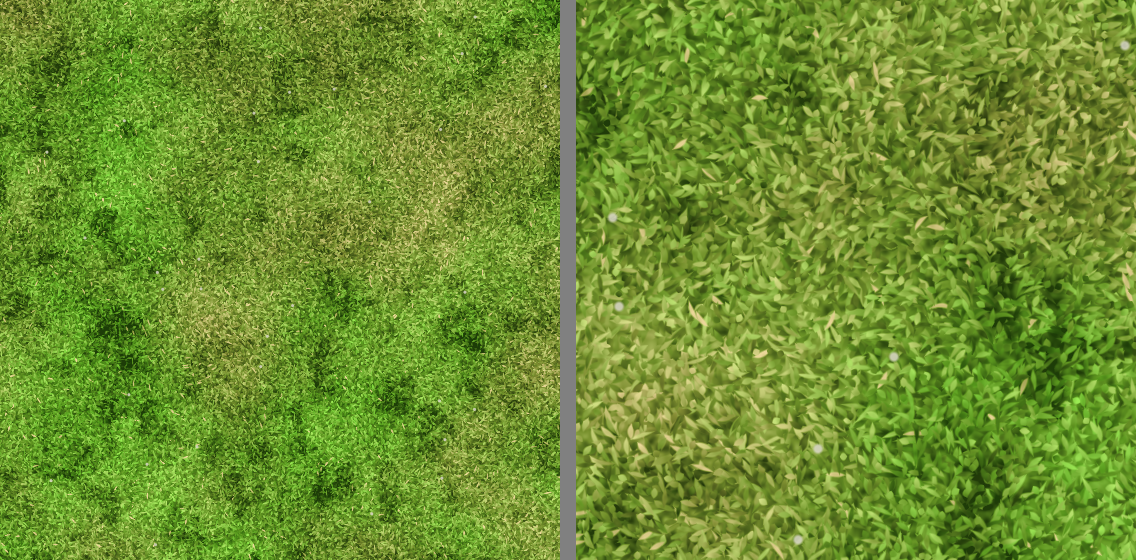
Left: the whole. Right: its middle third, enlarged.
Reproduce this texture procedurally as a three.js fragment shader.

```glsl
varying vec2 vUv;

vec4 hash4(vec2 p) {
  vec4 seed = vec4(dot(p, vec2(127.1, 311.7)), dot(p, vec2(269.5, 183.3)),
                   dot(p, vec2(419.2, 371.9)), dot(p, vec2(73.7, 157.3)));
  return fract(sin(seed) * 43758.5453);
}

float noise(vec2 p) {
  vec2 cell = floor(p);
  vec2 f = fract(p);
  f = f * f * (3.0 - 2.0 * f);
  float low = mix(hash4(cell).x, hash4(cell + vec2(1.0, 0.0)).x, f.x);
  float high = mix(hash4(cell + vec2(0.0, 1.0)).x, hash4(cell + 1.0).x, f.x);
  return mix(low, high, f.y);
}

float fbm(vec2 p) {
  float sum = 0.0;
  float weight = 0.5;
  for (int i = 0; i < 4; i++) {
    sum += weight * noise(p);
    p = mat2(1.6, 1.2, -1.2, 1.6) * p + 17.3;
    weight *= 0.5;
  }
  return sum / 0.9375;
}

// Paints one layer of scattered blades over turf = (tone, dryness)
vec2 addBlades(vec2 turf, vec2 p, float layer, float flow, float dryPatch) {
  float scale = 68.0 + 7.0 * layer;
  vec2 home = floor(p * scale + layer * 0.37);
  for (int y = -1; y <= 1; y++) {
    for (int x = -1; x <= 1; x++) {
      vec2 cell = home + vec2(float(x), float(y));
      vec4 rnd = hash4(cell + layer * 39.0);
      float size = fract(rnd.w * 31.0);
      float angle = flow + (rnd.z - 0.5) * 2.8;
      vec2 dir = vec2(cos(angle), sin(angle));
      vec2 d = p - (cell + rnd.xy - layer * 0.37) / scale;

      // Short blades are broad leaves, long ones are thin
      float along = dot(d, dir) * scale / mix(0.22, 0.75, size);
      float across = abs(dot(d, vec2(-dir.y, dir.x)));
      float width = mix(0.0021, 0.0011, size) * (1.0 - along * along);
      float mask = smoothstep(0.0009, -0.0007, across - width);

      float straw = step(0.985, fract(rnd.z * 53.0)) * step(0.5, size);
      float tone = 0.12 + 0.76 * rnd.w + 0.1 * along + 0.015 * layer;
      float dry = dryPatch + (fract(rnd.x * 23.0) - 0.5) * 0.5;
      turf = mix(turf, mix(vec2(tone, dry), vec2(0.98, 1.2), straw), mask);
    }
  }
  return turf;
}

vec3 grassColor(float tone, float dry) {
  vec3 shadow = vec3(0.13, 0.23, 0.035);
  vec3 green = vec3(0.42, 0.58, 0.145);
  vec3 sunlit = vec3(0.70, 0.84, 0.39);
  vec3 color = mix(shadow, green, clamp(tone * 2.0, 0.0, 1.0));
  color = mix(color, sunlit, clamp(tone * 2.0 - 1.0, 0.0, 1.2));
  return color * mix(vec3(0.84, 1.03, 0.80), vec3(1.16, 0.96, 1.28), dry);
}

void main() {
  vec2 p = vUv;

  // Broad patches of dry and lush turf, and the lie of the blades
  float dryPatch = clamp(0.5 + 2.0 * (fbm(p * 5.0 + 3.0) - 0.5), 0.0, 1.0);
  float flow = 5.0 * noise(p * 8.0 + 40.0);

  // Soft undergrowth, then blades from bottom to top
  vec2 turf = vec2(0.1 + 0.55 * noise(p * 230.0), dryPatch);
  for (int i = 0; i < 7; i++) {
    turf = addBlades(turf, p, float(i), flow, dryPatch);
  }

  // Uneven light, shaded clumps and fine grain
  float clump = fbm(p * 26.0 + 11.0);
  turf.x += 0.45 * (fbm(p * 9.0 + 70.0) - 0.5);
  turf.x -= 0.26 * smoothstep(0.54, 0.76, clump) * (1.2 - 0.6 * dryPatch);
  turf.x += 0.22 * (noise(p * 310.0 + 5.0) - 0.5) + 0.03;
  vec3 color = grassColor(turf.x, turf.y);

  // Sparse tiny pale flowers
  vec2 plot = floor(p * 16.0);
  vec4 rnd = hash4(plot + 91.0);
  float petal = length(fract(p * 16.0) - 0.2 - 0.6 * rnd.xy) / 16.0;
  float flower = smoothstep(0.0038, 0.0016, petal) * step(0.88, rnd.z);
  color = mix(color, vec3(0.85, 0.84, 0.78), flower * 0.85);

  gl_FragColor = vec4(color, 1.0);
}
```
